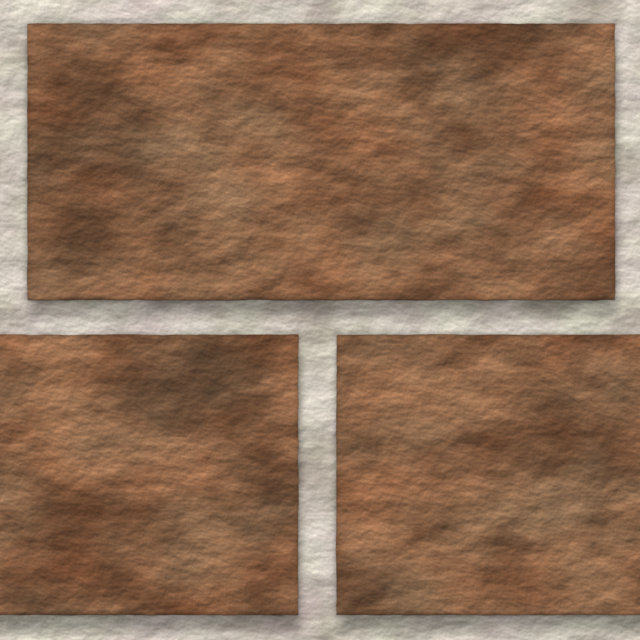
Reproduce this pattern procedurally as a three.js fragment shader.

```glsl
// Two courses of large weathered brown bricks in running bond, set in pale rough mortar.
// Wrapped box distances place the bricks and their soft shadows; periodic gradient
// noise supplies the blotches, tints and fine relief, lit from above.
varying vec2 vUv;

const float EDGE_SOFTNESS = 0.0014;
const vec2 LIGHT_STEP = vec2(-0.0014, 0.0034);
const vec2 SHADOW_OFFSET = vec2(0.003, -0.027);

const vec3 BRICK_DARK = vec3(0.39, 0.27, 0.19);
const vec3 BRICK_LIGHT = vec3(0.60, 0.44, 0.32);
const vec3 MORTAR_DARK = vec3(0.69, 0.65, 0.60);
const vec3 MORTAR_LIGHT = vec3(0.84, 0.81, 0.76);

// Unit gradient of a lattice point that wraps at the period
vec2 latticeGradient(vec2 cell, vec2 period, float seed) {
  cell = mod(cell + 0.5, period);
  vec3 h = fract(cell.xyx * vec3(0.1031, 0.1030, 0.0973) + seed * 0.137);
  h += dot(h, h.yzx + 33.33);
  float angle = 6.28319 * fract((h.x + h.y) * h.z);
  return vec2(cos(angle), sin(angle));
}

float gradientNoise(vec2 uv, vec2 period, float seed) {
  vec2 p = uv * period;
  vec2 i = floor(p);
  vec2 f = p - i;
  vec2 w = f * f * f * (f * (f * 6.0 - 15.0) + 10.0);
  vec2 e = vec2(1.0, 0.0);
  float a = dot(latticeGradient(i, period, seed), f);
  float b = dot(latticeGradient(i + e.xy, period, seed), f - e.xy);
  float c = dot(latticeGradient(i + e.yx, period, seed), f - e.yx);
  float d = dot(latticeGradient(i + e.xx, period, seed), f - e.xx);
  return mix(mix(a, b, w.x), mix(c, d, w.x), w.y);
}

// Layered noise; doubling the period keeps every octave seamless
float fbm(vec2 uv, vec2 period, float seed) {
  float sum = 0.0;
  float amplitude = 0.6;
  for (int octave = 0; octave < 5; octave++) {
    sum += amplitude * gradientNoise(uv, period, seed + float(octave));
    period *= 2.0;
    amplitude *= 0.54;
  }
  return sum;
}

// Light caught by the surface slope
float relief(vec2 uv, vec2 period, float seed) {
  return fbm(uv, period, seed) - fbm(uv + LIGHT_STEP, period, seed);
}

// Offset from a point, taken the short way around the tile
vec2 wrappedOffset(vec2 uv, vec2 centre) {
  vec2 p = uv - centre;
  return p - floor(p + 0.5);
}

float boxDistance(vec2 p, vec2 halfSize, float radius) {
  vec2 q = abs(p) - halfSize + radius;
  return length(max(q, 0.0)) + min(max(q.x, q.y), 0.0) - radius;
}

// One brick per course; the lower course is shifted by half a brick
float bricksDistance(vec2 uv, float radius) {
  float nearest = 1.0;
  for (int i = 0; i < 2; i++) {
    float course = float(i);
    vec2 centre = mix(vec2(0.502, 0.747), vec2(0.996, 0.258), course);
    vec2 halfSize = mix(vec2(0.459, 0.216), vec2(0.470, 0.219), course);
    nearest = min(nearest, boxDistance(wrappedOffset(uv, centre), halfSize, radius));
  }
  return nearest;
}

vec3 brickColour(vec2 uv, float dist, float lowerFacing) {
  float blotch = fbm(uv, vec2(4.0, 6.0), 3.0) + 0.4 * fbm(uv, vec2(13.0, 24.0), 11.0);
  vec3 colour = mix(BRICK_DARK, BRICK_LIGHT, smoothstep(-0.48, 0.40, blotch));
  colour += vec3(0.07, -0.01, -0.03) * fbm(uv, vec2(5.0, 7.0), 23.0);
  colour *= 1.0 + 1.2 * relief(uv, vec2(15.0, 24.0), 31.0);
  float rim = exp(dist / 0.003);
  return colour * (1.0 - rim * mix(0.16, 0.42, lowerFacing));
}

vec3 mortarColour(vec2 uv, float dist, float shadow) {
  float stain = fbm(uv, vec2(9.0, 13.0), 47.0);
  vec3 colour = mix(MORTAR_DARK, MORTAR_LIGHT, smoothstep(-0.5, 0.25, stain));
  colour += vec3(0.03, -0.03, 0.04) * fbm(uv, vec2(6.0, 8.0), 59.0);
  colour *= 1.0 + 0.85 * relief(uv, vec2(14.0, 22.0), 67.0);
  float contact = exp(-max(dist, 0.0) / 0.004);
  return colour * (1.0 - 0.30 * shadow) * (1.0 - 0.22 * contact);
}

void main() {
  // Slightly ragged brick outline
  float wobble = 0.0022 * fbm(vUv, vec2(24.0, 24.0), 83.0);
  float dist = bricksDistance(vUv, 0.002) + wobble;

  // Shadow falls below each brick; the rim is darkest on downward edges
  float shadowDist = bricksDistance(vUv - SHADOW_OFFSET, 0.012);
  float shadow = 1.0 - smoothstep(-0.018, 0.014, shadowDist);
  float below = bricksDistance(vUv - vec2(0.0, 0.004), 0.002) + wobble;
  float lowerFacing = smoothstep(0.001, 0.004, below - dist);

  float brickMask = 1.0 - smoothstep(-EDGE_SOFTNESS, EDGE_SOFTNESS, dist);
  vec3 brick = brickColour(vUv, min(dist, 0.0), lowerFacing);
  vec3 mortar = mortarColour(vUv, dist, shadow);
  gl_FragColor = vec4(mix(mortar, brick, brickMask), 1.0);
}
```
